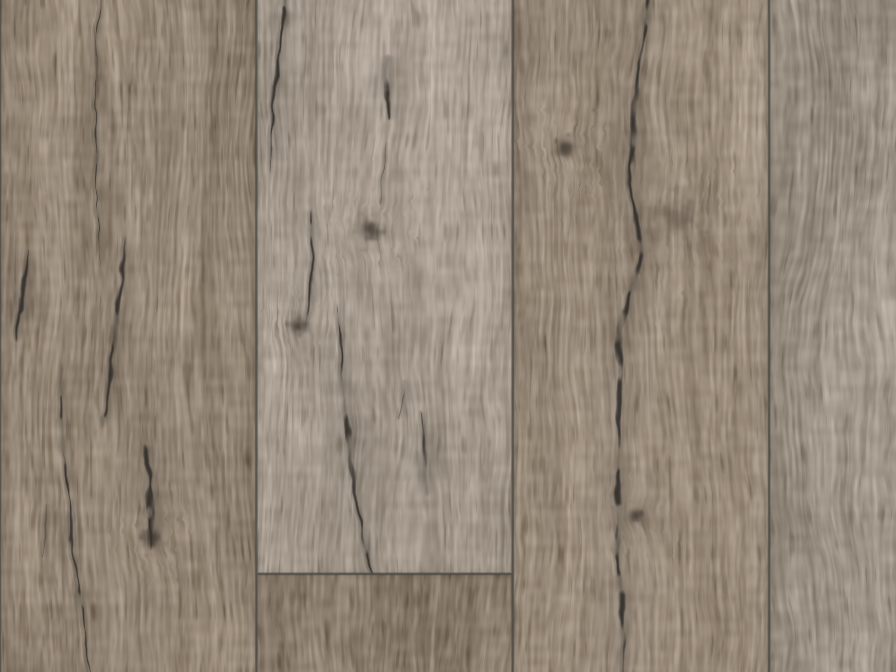
Give the GLSL for this texture, as a Shadertoy shader.

```glsl
const float BOARD_WIDTH = 0.3815;
const float JOINT_HEIGHT = 0.146;
const float SEAM_WIDTH = 0.0036;
const vec3 BROWN_OAK = vec3(0.582, 0.525, 0.461);
const vec3 GREY_OAK = vec3(0.648, 0.605, 0.555);
const vec3 CRACK_DARK = vec3(0.18, 0.17, 0.16);
const vec3 KNOT_DARK = vec3(0.25, 0.22, 0.19);
const vec3 SEAM_DARK = vec3(0.29, 0.285, 0.26);

float hash(vec2 p) {
    return fract(sin(dot(p, vec2(127.1, 311.7))) * 43758.5);
}

float noise(vec2 p) {
    vec2 i = floor(p), f = fract(p);
    f = f * f * (3.0 - 2.0 * f);
    return mix(mix(hash(i), hash(i + vec2(1, 0)), f.x),
               mix(hash(i + vec2(0, 1)), hash(i + vec2(1, 1)), f.x), f.y);
}

float fbm(vec2 p) {
    float sum = 0.0, amp = 0.5;
    for (int i = 0; i < 4; i++) {
        sum += amp * noise(p);
        p = p * 2.03 + 17.3;
        amp *= 0.5;
    }
    return sum;
}

// Frayed, broken core with a soft stained border
float groove(vec2 p, float x, float width, float pixel) {
    float dist = abs(p.x - x + 0.005 * (noise(p * vec2(130.0, 45.0)) - 0.5));
    float core = 1.0 - smoothstep(width * 0.4 - pixel, width + pixel, dist);
    core *= mix(0.35, 1.0, smoothstep(0.2, 0.5, noise(p * vec2(90.0, 38.0))));
    return max(core, 0.35 * exp(-dist / (width * 2.2 + 0.001)));
}

// Tapered split running from top to foot
float crack(vec2 p, vec2 top, vec2 foot, float bow, float width, float pixel) {
    float t = (top.y - p.y) / (top.y - foot.y);
    float taper = sqrt(max(4.0 * t * (1.0 - t), 0.0));
    float wobble = 0.012 * (fbm(vec2(p.y * 16.0, top.x * 40.0)) - 0.47);
    float x = mix(top.x, foot.x, t) + bow * taper * taper + wobble;
    float rough = width * taper * (0.3 + noise(vec2(p.y * 50.0, top.x * 9.0)));
    return groove(p, x, rough, pixel) * smoothstep(0.0, 0.5, taper);
}

// Full height split with a kink
float longCrack(vec2 p, float pixel) {
    float rise = p.y - 0.3, kink = (p.y - 0.63) / 0.07;
    float x = 0.92 + 0.085 * rise * rise + 0.024 * exp(-kink * kink);
    x += 0.01 * (fbm(vec2(p.y * 18.0, 3.0)) - 0.47);
    return groove(p, x, 0.003 + 0.004 * noise(vec2(p.y * 24.0, 8.0)), pixel);
}

// Short checks scattered over each board
float checks(vec2 p, float column, float pixel) {
    float dark = 0.0;
    for (int i = 0; i < 2; i++) {
        vec2 key = vec2(column + 2.0, float(i) + 5.0);
        vec2 top = vec2((column + 0.15 + 0.7 * hash(key)) * BOARD_WIDTH,
                        0.25 + 0.7 * hash(key + 9.0));
        vec2 foot = top - vec2(0.008, 0.05 + 0.06 * hash(key + 4.0));
        dark = max(dark, crack(p, top, foot, 0.002, 0.002, pixel));
    }
    return dark * (0.6 - 0.4 * step(1.5, column));
}

float cracks(vec2 p, float column, float pixel) {
    float d = max(longCrack(p, pixel), checks(p, column, pixel));
    d = max(d, crack(p, vec2(0.435, 1.08), vec2(0.401, 0.74), -0.004, 0.004, pixel));
    d = max(d, crack(p, vec2(0.503, 0.55), vec2(0.56, 0.12), -0.012, 0.005, pixel));
    d = max(d, crack(p, vec2(0.463, 0.69), vec2(0.455, 0.51), 0.005, 0.004, pixel));
    d = max(d, crack(p, vec2(0.576, 0.92), vec2(0.576, 0.82), 0.0, 0.005, pixel));
    d = max(d, crack(p, vec2(0.625, 0.39), vec2(0.635, 0.26), 0.0, 0.004, pixel));
    d = max(d, crack(p, vec2(0.150, 1.1), vec2(0.145, 0.60), -0.004, 0.0018, pixel));
    d = max(d, crack(p, vec2(0.185, 0.65), vec2(0.150, 0.36), 0.004, 0.005, pixel));
    d = max(d, crack(p, vec2(0.090, 0.47), vec2(0.145, -0.05), -0.012, 0.003, pixel));
    d = max(d, crack(p, vec2(0.215, 0.34), vec2(0.225, 0.18), 0.004, 0.006, pixel));
    return max(d, crack(p, vec2(0.045, 0.63), vec2(0.025, 0.49), 0.0, 0.006, pixel));
}

float knot(vec2 p, vec2 centre, float radius) {
    vec2 d = (p - centre) / radius;
    return exp(-dot(d, d) * (0.3 + 1.6 * noise(p * 110.0)));
}

float knots(vec2 p, float spread) {
    float k = knot(p, vec2(0.55, 0.66), 0.014 * spread);
    k += knot(p, vec2(0.84, 0.78), 0.013 * spread);
    k += knot(p, vec2(0.946, 0.233), 0.011 * spread);
    k += knot(p, vec2(0.443, 0.514), 0.011 * spread);
    k += knot(p, vec2(0.226, 0.20), 0.012 * spread);
    return k + 0.5 * knot(p, vec2(1.005, 0.675), 0.024 * spread);
}

// Warped lengthwise fibres, pores and faint cross ripples
float grain(vec2 p, float seed, float bulge) {
    float warp = 0.07 * (fbm(p * vec2(5.0, 2.4) + seed) - 0.47) + 0.01 * bulge;
    vec2 q = vec2(p.x + warp, p.y) + seed;
    float broad = fbm(q * vec2(22.0, 1.6)) - 0.47;
    float fibre = fbm(q * vec2(120.0, 9.0)) - 0.47;
    float fleck = noise(q * vec2(260.0, 45.0)) - 0.5;
    float rings = sin(q.x * 580.0 + 9.0 * noise(q * vec2(14.0, 3.0)));
    rings *= noise(q * vec2(30.0, 9.0));
    float ripple = noise(p * vec2(28.0, 95.0) + 6.0 * warp + seed) - 0.5;
    float pores = smoothstep(0.7, 0.95, noise(q * vec2(190.0, 22.0)));
    return 0.12 * broad + 0.19 * fibre + 0.075 * fleck + 0.033 * rings
         + 0.04 * ripple - 0.07 * pores;
}

void mainImage(out vec4 fragColor, in vec2 fragCoord) {
    vec2 p = fragCoord / iResolution.y;
    float pixel = 1.0 / iResolution.y;
    float column = floor(p.x / BOARD_WIDTH);
    float jointed = 1.0 - step(0.5, abs(column - 1.0));
    float lower = jointed * step(p.y, JOINT_HEIGHT);
    float seed = column * 7.3 + lower * 31.0;

    // Board tone and grain
    float grey = mod(column, 2.0) * (1.0 - lower);
    float blotch = fbm(p * vec2(6.0, 4.0) + seed + 40.0) - 0.47;
    vec3 color = mix(BROWN_OAK, GREY_OAK, clamp(grey + 0.5 * blotch, 0.0, 1.0));
    color *= 1.0 - 0.05 * step(2.5, column) - 0.06 * lower + 0.16 * blotch;
    color += grain(p, seed, knots(p, 3.0));

    // Knots, splits and their lit edges
    float dark = cracks(p, column, pixel) * (1.0 - lower);
    float lit = max(cracks(p + vec2(0.007, 0.0), column, pixel) * (1.0 - lower) - dark, 0.0);
    color = mix(color, KNOT_DARK, 0.8 * min(knots(p, 1.0), 1.0));
    color = mix(color + 0.08 * lit, CRACK_DARK, 0.9 * dark);

    // Seams between boards
    float side = abs(p.x - BOARD_WIDTH * floor(p.x / BOARD_WIDTH + 0.5));
    float edge = min(side, mix(1.0, abs(p.y - JOINT_HEIGHT), jointed));
    float seam = 1.0 - smoothstep(SEAM_WIDTH * 0.5 - pixel, SEAM_WIDTH * 0.5 + pixel, edge);
    color *= 1.0 - 0.12 * exp(-edge / 0.005);
    fragColor = vec4(mix(color, SEAM_DARK, 0.8 * seam), 1.0);
}
```
